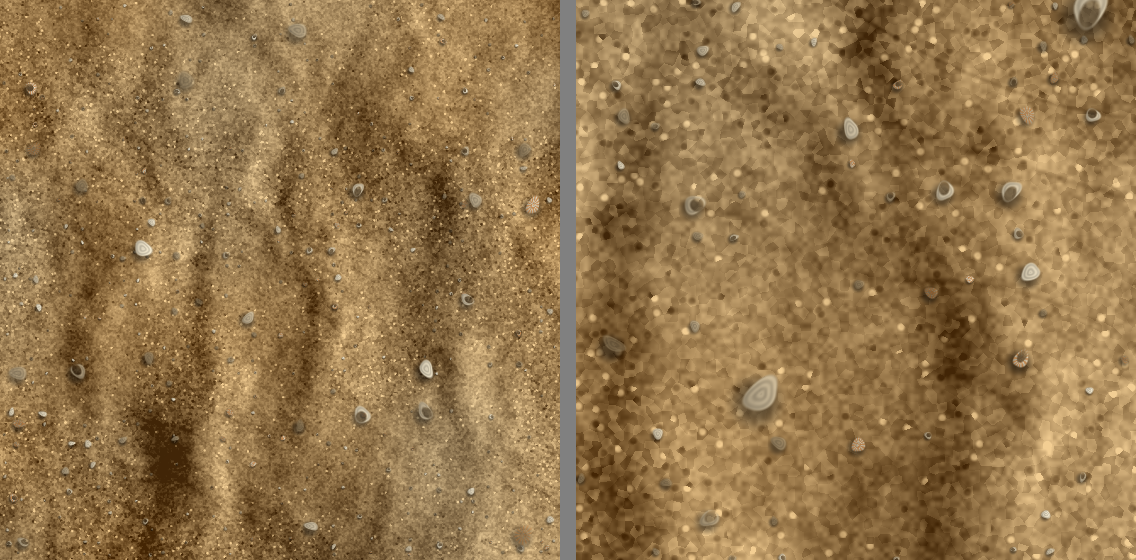
Left: the whole. Right: its middle third, enlarged.
Give the GLSL for this texture, as a WebGL 1 fragment shader.

```glsl
precision highp float;
// Wet beach sand with broken upright ripples, coarse grains and scattered shell fragments.

uniform vec2 u_resolution;

#define RIPPLE_SCALE vec2(8.0, 3.9)
#define RIPPLE_HEIGHT 3.4
#define RIPPLE_SLOPE 6.5
#define CREASE_DEPTH 1.5
#define GRAIN_CELLS 190.0
#define GRAIN_CONTRAST 1.5
#define SPECK_SHARE 0.05
#define SAND_MID vec3(0.565, 0.447, 0.283)
#define SAND_STEP vec3(0.105, 0.100, 0.084)
#define SHELL_DULL vec3(0.68, 0.59, 0.44)
#define SHELL_PALE vec3(0.94, 0.90, 0.80)
#define SHELL_RUST vec3(0.78, 0.50, 0.25)

vec3 hash3(vec2 p) {
  vec3 q = fract(p.xyx * vec3(0.1031, 0.1030, 0.0973));
  q += dot(q, q.yxz + 33.33);
  return fract((q.xxy + q.yzz) * q.zyx);
}

float noise(vec2 p) {
  vec2 i = floor(p), f = fract(p);
  f = f * f * (3.0 - 2.0 * f);
  vec2 e = vec2(1.0, 0.0);
  return mix(mix(hash3(i).x, hash3(i + e).x, f.x),
             mix(hash3(i + e.yx).x, hash3(i + e.xx).x, f.x), f.y);
}

// Nearest grain: x = distance in cells, y and z = random values of the grain.
vec3 grain(vec2 p) {
  vec2 cell = floor(p);
  vec3 nearest = vec3(9.0, 0.0, 0.0);
  for (int j = -1; j <= 1; j++) {
    for (int i = -1; i <= 1; i++) {
      vec2 id = cell + vec2(float(i), float(j));
      vec3 r = hash3(id + 11.0);
      float d = length(id + r.xy - p);
      if (d < nearest.x) nearest = vec3(d, r.z, hash3(id + 71.0).x);
    }
  }
  return nearest;
}

vec2 warp(vec2 p) {
  vec2 bend = sin(p.yx * vec2(15.0, 19.0) + 4.0 * sin(p * 5.0 + 1.0));
  return p + 0.013 * bend + 0.035 * (noise(p * 9.0 + 40.0) - 0.5);
}

float relief(vec2 p) {
  vec2 q = warp(p);
  return 0.60 * noise(q * RIPPLE_SCALE + 3.0)
       + 0.27 * noise(q * RIPPLE_SCALE * vec2(1.9, 2.3) + 17.0)
       + 0.13 * noise(q * RIPPLE_SCALE * vec2(4.1, 5.6) + 31.0);
}

// Light and shade of the sand in steps around its middle colour.
float sandTone(vec2 p) {
  float h = relief(p);
  float tone = (h - 0.5) * RIPPLE_HEIGHT;
  tone += (h - relief(p + vec2(0.026, 0.008))) * RIPPLE_SLOPE;
  tone += 1.5 * (noise(p * 2.6 + 8.0) - 0.5);

  // Dark troughs and thin wisps of silt.
  vec2 q = warp(p);
  float trough = 1.0 - abs(2.0 * noise(q * vec2(6.5, 1.9) + 53.0) - 1.0);
  float broken = smoothstep(0.35, 0.75, noise(q * vec2(5.0, 6.0) + 23.0));
  tone -= CREASE_DEPTH * smoothstep(0.70, 1.0, trough) * broken;
  float strand = abs(noise(q * vec2(8.0, 24.0) + q.yx * 9.0) - 0.5);
  float silty = smoothstep(0.55, 0.8, noise(p * 5.0 + 61.0));
  tone -= 0.8 * (1.0 - smoothstep(0.0, 0.06, strand)) * silty;

  // Grains, with pale and dark specks gathered in patches.
  vec3 g = grain(p * GRAIN_CELLS);
  float gritty = mix(0.4, 1.5, smoothstep(0.25, 0.75, noise(p * 6.0 + 90.0)));
  float dot1 = 1.0 - smoothstep(0.2, 0.6, g.x);
  tone += GRAIN_CONTRAST * (g.y - 0.5) * mix(0.7, 1.1, gritty - 0.4);
  tone += 1.6 * (noise(p * 330.0) - 0.5) + 0.9 * (noise(p * 85.0) - 0.5);
  tone += 2.6 * dot1 * step(1.0 - SPECK_SHARE * gritty, g.z);
  tone -= 1.5 * dot1 * step(g.z, SPECK_SHARE * gritty);
  return tone + 0.24;
}

// One layer of shells: at most one in each cell, radius in cells.
vec3 addShells(vec3 col, vec2 p, float cells, float chance, float radius) {
  vec2 id = floor(p * cells) + cells * 3.0;
  vec3 place = hash3(id), form = hash3(id + 57.0), look = hash3(id + 131.0);
  if (place.z > chance) return col;
  vec2 d = fract(p * cells) - mix(vec2(0.3), vec2(0.7), place.xy);
  radius *= mix(0.55, 1.0, form.y);

  float shade = 1.0 - smoothstep(0.5, 1.6, length(d / radius + vec2(0.25, 0.4)));
  float turn = 6.2832 * form.x, c = cos(turn), s = sin(turn);
  vec2 v = mat2(c, s, -s, c) * d / radius;
  v.y *= mix(1.0, 1.7, form.z);
  float a = atan(v.y, v.x + 0.0001);
  float r = length(v) * (1.0 + 0.10 * sin(2.0 * a + 9.0 * look.x) + 0.09 * sin(3.0 * a + 5.0 * look.y));
  float soft = 0.08 + cells / (radius * u_resolution.y) * 0.7;
  float body = 1.0 - smoothstep(1.0 - soft, 1.0 + soft, r);

  // Some are half buried, so only a rim or a crescent shows.
  float buried = step(0.68, look.x);
  body *= mix(1.0, smoothstep(0.55, 0.85, length(v - vec2(0.25, 0.1))), buried * 0.85);
  float ribs = 0.93 + 0.07 * sin(r * 15.0 + 2.0 * v.x);
  vec3 shell = mix(SHELL_DULL, SHELL_PALE, look.y) * ribs * (0.96 + 0.10 * d.x / radius);
  float rust = step(0.86, look.z) * (0.4 + 0.4 * sin(a * 14.0));
  shell = mix(shell, SHELL_RUST, clamp(rust, 0.0, 1.0));
  col *= 1.0 - 0.42 * shade;
  return mix(col, shell, body * mix(0.5, 1.0, look.y));
}

void main() {
  vec2 p = gl_FragCoord.xy / u_resolution;
  vec3 col = SAND_MID + SAND_STEP * clamp(sandTone(p), -3.0, 3.6);
  col += vec3(0.05, 0.0, -0.05) * (noise(p * 5.0 + 70.0) - 0.5);
  col = addShells(col, p, 43.0, 0.17, 0.14);
  col = addShells(col, p, 21.0, 0.20, 0.15);
  col = addShells(col, p, 10.0, 0.23, 0.17);
  gl_FragColor = vec4(clamp(col, 0.0, 1.0), 1.0);
}
```
